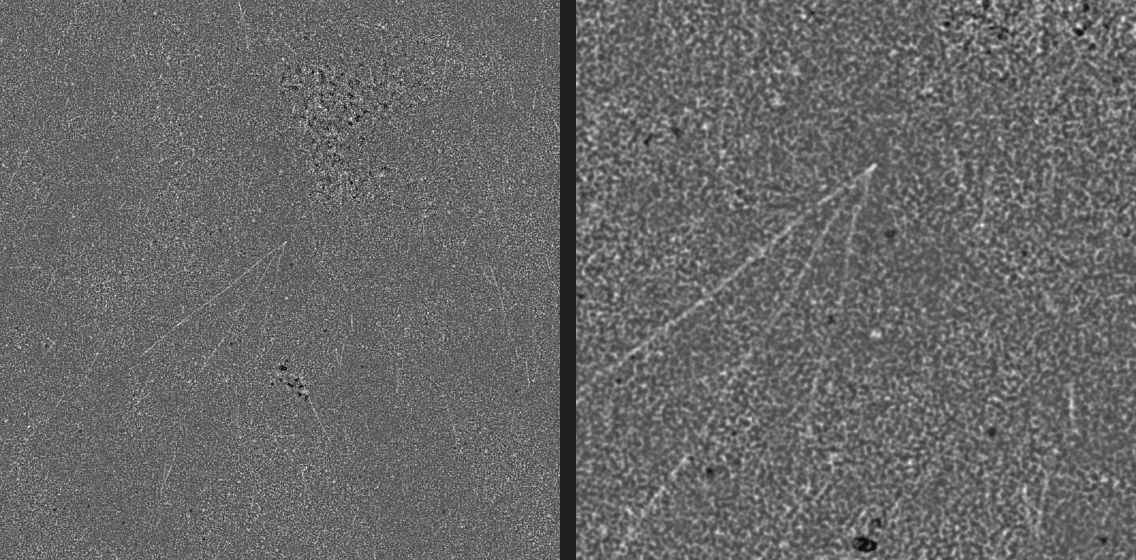
Left: the whole. Right: its middle third, enlarged.
Reproduce this texture procedurally as a WebGL 1 fragment shader.

```glsl
precision highp float;
// Worn grey metal: fine band-limited grain whose roughness drifts in patches,
// overlaid with thin, mostly steep scratches, bright specks and dark pits.
// Scratches and specks are scattered one per grid cell with a crisp ridge profile.
uniform vec2 u_resolution;

const float TAU = 6.2831853;
const float BASE_GREY = 0.398;

float hash(vec2 p) {
  vec3 q = fract(p.xyx * vec3(0.1031, 0.1030, 0.0973));
  q += dot(q, q.yzx + 33.33);
  return fract((q.x + q.y) * q.z);
}

vec2 hash2(vec2 p) {
  return vec2(hash(p), hash(p + 137.3));
}

float cornerSlope(vec2 cell, vec2 offset) {
  float angle = TAU * hash(cell + 300.0);
  return dot(vec2(cos(angle), sin(angle)), offset);
}

// Gradient noise, about -0.7 to 0.7
float noise(vec2 p) {
  vec2 c = floor(p), f = p - c, e = vec2(1.0, 0.0);
  vec2 u = f * f * f * (f * (f * 6.0 - 15.0) + 10.0);
  float low = mix(cornerSlope(c, f), cornerSlope(c + e, f - e), u.x);
  float high = mix(cornerSlope(c + e.yx, f - e.yx), cornerSlope(c + 1.0, f - 1.0), u.x);
  return mix(low, high, u.y);
}

vec2 rotate(vec2 p, float a) {
  return vec2(cos(a) * p.x - sin(a) * p.y, sin(a) * p.x + cos(a) * p.y);
}

// Bright ridge with a faint dark flank, as left by sharpening
float ridge(float dist, float width) {
  float q = dist * dist / (width * width);
  return (1.0 - 0.8 * q) * exp(-q);
}

float segmentDistance(vec2 p, vec2 a, vec2 b) {
  vec2 d = b - a;
  return length(p - a - d * clamp(dot(p - a, d) / dot(d, d), 0.0, 1.0));
}

// One randomly present scratch per cell; halfLength must not exceed a cell
float scratches(vec2 p, float cells, float density, float halfLength, float seed) {
  float sum = 0.0;
  for (int j = -1; j <= 1; j++) {
    for (int i = -1; i <= 1; i++) {
      vec2 cell = floor(p * cells) + vec2(float(i), float(j));
      vec2 kind = hash2(cell + seed + 57.0);
      vec2 turn = hash2(cell + seed + 91.0);
      vec2 center = (cell + hash2(cell + seed)) / cells;
      float steep = 1.2 + 0.6 * center.x + 0.7 * (turn.x - 0.5);
      float angle = turn.y > 0.75 ? turn.x * 0.5 * TAU : steep;
      vec2 arm = vec2(cos(angle), sin(angle)) * halfLength * (0.3 + 0.7 * kind.y);
      float dist = segmentDistance(p, center - arm, center + arm);
      float strength = step(kind.x, density) * (0.4 + 0.6 * hash(cell + seed + 23.0));
      sum += strength * ridge(dist, 0.0021);
    }
  }
  return sum;
}

// Small round marks, clustered by density; some are dark
float specks(vec2 p, float cells, float density) {
  float sum = 0.0;
  for (int j = -1; j <= 1; j++) {
    for (int i = -1; i <= 1; i++) {
      vec2 cell = floor(p * cells) + vec2(float(i), float(j));
      vec2 kind = hash2(cell + 511.0);
      vec2 center = (cell + hash2(cell + 733.0)) / cells;
      float radius = mix(0.0021, 0.0044, kind.y * kind.y);
      float tone = hash(cell + 877.0) < 0.25 ? -0.8 : 1.0;
      sum += tone * step(kind.x, density) * ridge(length(p - center), radius);
    }
  }
  return sum;
}

// Long scratches spreading down and left from one knock
float scratchFan(vec2 p, vec2 origin) {
  float sum = 0.0;
  for (int i = 0; i < 3; i++) {
    float k = float(i);
    float angle = 3.8 + 0.33 * k;
    vec2 end = origin + vec2(cos(angle), sin(angle)) * (0.33 - 0.06 * k);
    sum += (1.0 - 0.2 * k) * ridge(segmentDistance(p, origin, end), 0.0021);
  }
  return sum;
}

void main() {
  vec2 p = gl_FragCoord.xy / u_resolution.y;

  // Wear: soft patches plus one rough area and one short gouge
  float drift = noise(p * 5.0 + 3.0) + 0.6 * noise(p * 13.0 + 41.0);
  float rough = exp(-dot(p - vec2(0.62, 0.78), p - vec2(0.62, 0.78)) * 32.0);
  float clump = noise(p * 36.0 + 7.0);
  float wear = smoothstep(-0.05, 0.7, drift + 0.5 * rough + 0.7 * clump);
  float gouge = 1.0 - smoothstep(0.008, 0.017, segmentDistance(p, vec2(0.505, 0.335), vec2(0.54, 0.295)));

  // Fine grain of uneven strength, skewed slightly to the bright side
  float fine = noise(p * 262.0) + noise(rotate(p, 0.6) * 365.0 + 71.0);
  float grain = 3.4 * fine + 1.2 * noise(rotate(p, 1.1) * 120.0 + 19.0);
  float contrast = 0.073 * (0.98 + 0.35 * drift + 0.3 * rough + 0.45 * clump);
  float grey = BASE_GREY + contrast * grain + 0.010 * grain * grain;

  // Broad tone, lighter where worn
  grey += 0.028 * drift + 0.03 * clump + 0.035 * noise(p * 68.0 + 83.0);

  // Scratches wander a little and break up along their length
  vec2 bent = p + 0.006 * vec2(noise(p * 14.0), noise(p * 14.0 + 29.0));
  float broken = 0.4 + 0.6 * smoothstep(-0.3, 0.2, noise(p * 48.0 + 17.0));
  float marks = scratches(bent, 5.0, 0.6, 0.09, 11.0)
              + scratches(bent, 10.0, 0.5, 0.036, 211.0)
              + scratches(bent, 23.0, 0.3, 0.012, 421.0)
              + scratchFan(bent, vec2(0.51, 0.567));
  grey += 0.21 * broken * marks;

  // Specks and pits gather where the surface is worn
  grey += 0.27 * specks(p, 66.0, 0.05 + 0.5 * wear);
  float hollow = noise(p * 98.0 + 53.0);
  float pits = smoothstep(0.15, 0.36, hollow) - 0.6 * smoothstep(0.1, 0.3, -hollow);
  grey -= 0.24 * pits * max(wear * rough, 1.4 * gouge);

  gl_FragColor = vec4(vec3(clamp(grey, 0.06, 0.94)), 1.0);
}
```
